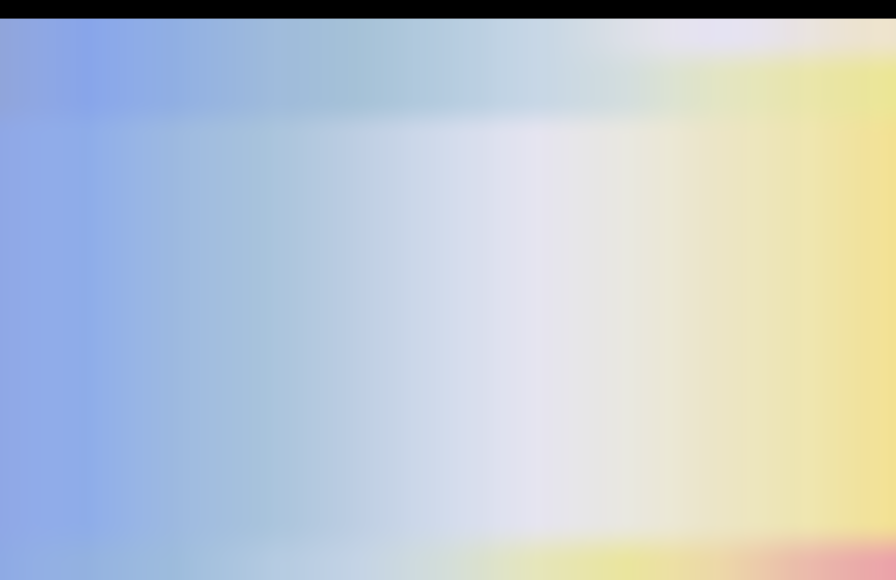
Write a Shadertoy shader that draws this background.

```glsl
// Soft horizontal colour ramps in three blurred bands, under a black top bar.
#define BAR_EDGE 0.968
#define STRIP_EDGE 0.902
#define TOP_EDGE 0.797
#define BOTTOM_EDGE 0.065
#define STRIP_BLUR 0.035
#define TOP_BLUR 0.032
#define BOTTOM_BLUR 0.038
#define STRIPE_COUNT 52.0
#define STRIPE_STRENGTH 0.008

const int STOPS = 11;

// Evenly spaced stops, from left to right
const vec3 TOP_RAMP[STOPS] = vec3[STOPS](
    vec3(.57, .65, .86), vec3(.535, .65, .92), vec3(.57, .69, .89),
    vec3(.62, .73, .86), vec3(.65, .76, .845), vec3(.71, .80, .875),
    vec3(.78, .84, .90), vec3(.83, .87, .87), vec3(.89, .90, .77),
    vec3(.915, .90, .67), vec3(.92, .90, .58));

const vec3 MIDDLE_RAMP[STOPS] = vec3[STOPS](
    vec3(.565, .66, .905), vec3(.56, .68, .915), vec3(.62, .73, .88),
    vec3(.66, .765, .86), vec3(.745, .81, .89), vec3(.825, .86, .925),
    vec3(.90, .895, .94), vec3(.915, .91, .88), vec3(.925, .90, .78),
    vec3(.935, .90, .69), vec3(.95, .88, .57));

const vec3 BOTTOM_RAMP[STOPS] = vec3[STOPS](
    vec3(.56, .67, .90), vec3(.58, .70, .88), vec3(.62, .74, .865),
    vec3(.70, .79, .88), vec3(.77, .83, .90), vec3(.83, .87, .85),
    vec3(.90, .90, .73), vec3(.92, .90, .62), vec3(.93, .85, .66),
    vec3(.92, .73, .67), vec3(.92, .63, .66));

const vec3 LAVENDER = vec3(.90, .89, .95);
const vec3 CREAM = vec3(.93, .89, .80);

vec3 sampleRamp(vec3 ramp[STOPS], float x) {
    float position = clamp(x, 0.0, 1.0) * float(STOPS - 1);
    int index = min(int(position), STOPS - 2);
    return mix(ramp[index], ramp[index + 1], position - float(index));
}

float softStep(float edge, float blur, float value) {
    return smoothstep(edge - blur, edge + blur, value);
}

float hash(float n) {
    return fract(sin(n * 127.1) * 4375.85);
}

float noise(float x) {
    float cell = floor(x);
    return mix(hash(cell), hash(cell + 1.0), smoothstep(0.0, 1.0, x - cell));
}

void mainImage(out vec4 fragColor, in vec2 fragCoord) {
    vec2 uv = fragCoord / iResolution.xy;

    // Pale strip at the upper right
    vec3 strip = mix(LAVENDER, CREAM, smoothstep(0.80, 1.0, uv.x));
    float stripMask = softStep(STRIP_EDGE, STRIP_BLUR, uv.y)
                    * smoothstep(0.60, 0.80, uv.x);
    vec3 top = mix(sampleRamp(TOP_RAMP, uv.x), strip, stripMask);

    // Stack the three bands
    vec3 color = sampleRamp(MIDDLE_RAMP, uv.x);
    color = mix(color, top, softStep(TOP_EDGE, TOP_BLUR, uv.y));
    color = mix(sampleRamp(BOTTOM_RAMP, uv.x), color,
                softStep(BOTTOM_EDGE, BOTTOM_BLUR, uv.y));

    // Faint vertical stripes
    color += STRIPE_STRENGTH * (noise(uv.x * STRIPE_COUNT) - 0.5);

    // Black bar with a smoothed edge
    float pixel = 1.0 / iResolution.y;
    color *= 1.0 - softStep(BAR_EDGE, 0.5 * pixel, uv.y);

    fragColor = vec4(color, 1.0);
}
```
